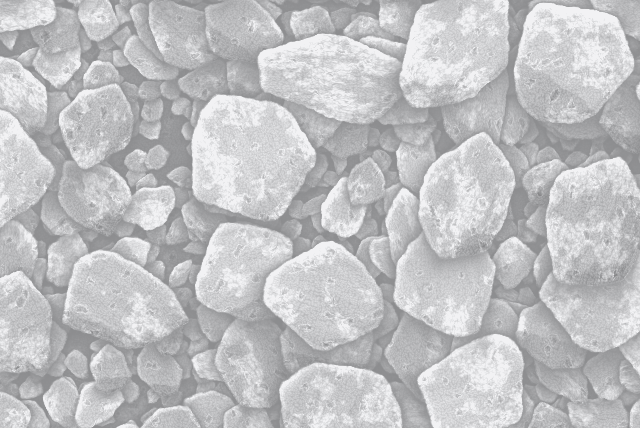
Reproduce this texture procedurally as a WebGL 1 fragment shader.

```glsl
precision highp float;
// A pile of pale slate rubble: angular stones in four layers, small ones below and large ones on top.
// Each stone is a rounded polygon with tilted faces, a bevel and a soft shadow;
// layered sines and cellular noise add strata, crust, pits and grain.
uniform vec2 u_resolution;

vec2 hash2(vec2 p) {
  return fract(sin(vec2(dot(p, vec2(127.1, 311.7)), dot(p, vec2(269.5, 183.3)))) * 43758.5);
}

// Layered sines, roughly -1 to 1
float waves(vec2 p) {
  float sum = 0.0, amp = 0.6;
  for (int i = 0; i < 5; i++) {
    p = mat2(0.8, 0.6, -0.6, 0.8) * p * 1.85 + 1.7;
    sum += amp * sin(p.x + 1.4 * sin(p.y * 1.2)) * sin(p.y + 1.3 * sin(p.x * 0.8));
    amp *= 0.62;
  }
  return sum;
}

// Cellular noise: distance to the nearest scattered point
float cells(vec2 p) {
  vec2 base = floor(p);
  float nearest = 4.0;
  for (int y = -1; y <= 1; y++)
    for (int x = -1; x <= 1; x++) {
      vec2 id = base + vec2(x, y);
      vec2 away = id + hash2(id) - p;
      nearest = min(nearest, dot(away, away));
    }
  return sqrt(nearest);
}

// Rounded polygon: xy is the outward direction, z is 1.0 on the outline
vec3 outline(vec2 q, vec2 id, float radius) {
  vec2 normal = vec2(0.0);
  float sum = 1e-12;
  for (int i = 0; i < 7; i++) {
    vec2 h = hash2(id + float(i) * 3.7);
    float angle = (float(i) + 0.75 * h.x) * 0.8976;
    vec2 dir = vec2(cos(angle), sin(angle));
    float reach = max(dot(q, dir) / (radius * (0.75 + 0.35 * h.y)), 0.0);
    float weight = pow(reach + 1e-4, 14.0);
    normal += dir * weight;
    sum += weight;
  }
  return vec3(normal / (length(normal) + 1e-12), pow(sum, 1.0 / 14.0));
}

// Paints one layer of stones over tone, light and texture position
void stoneLayer(vec2 p, float size, float chance, float seed,
                inout float tone, inout float light, inout vec2 grainPos) {
  float soft = 1.2 / u_resolution.y;
  vec2 base = floor(p / size);
  for (int y = -1; y <= 1; y++)
    for (int x = -1; x <= 1; x++) {
      vec2 cell = base + vec2(x, y);
      vec2 id = cell + seed * 17.3;
      vec2 a = hash2(id), b = hash2(id + 51.3), c = hash2(id + 93.7);
      if (c.x > chance) continue;
      vec2 v = p - (cell + 0.5 + (a - 0.5) * 0.55) * size;
      float turn = b.x * 6.283;
      mat2 spin = mat2(cos(turn), -sin(turn), sin(turn), cos(turn));
      float stretch = 1.0 + 0.38 * b.y * b.y;
      vec2 q = spin * v * vec2(1.0 / stretch, stretch);
      float radius = size * (0.45 + 0.12 * c.y);
      vec3 shape = outline(q, id, radius);
      vec2 normal = shape.xy * spin;
      float dist = (shape.z - 1.0) * radius;

      // Main face, a second face beyond a crease, and a bevelled rim
      float face = 0.725 + 0.11 * a.y;
      float tilt = -1.57 + (a.x - 0.5) * 4.4;
      vec2 slope = vec2(cos(tilt), sin(tilt));
      float crease = dot(v, slope) - radius * (0.3 + 0.35 * b.y) + 0.004 * sin(q.x * 90.0);
      face += smoothstep(-0.003, 0.003, crease) * (0.02 + 0.11 * slope.y);
      face += smoothstep(0.78, 0.97, shape.z) * (0.02 + 0.10 * dot(normal, vec2(-0.35, 0.93)));
      face += 0.05 * smoothstep(0.007, 0.001, abs(dist + 0.006));
      face += 0.12 * dot(v, vec2(-0.3, 0.9));

      float cover = smoothstep(soft, -soft, dist);
      float width = size * (0.095 - 0.05 * normal.y);
      float shadow = 0.78 * exp(-max(dist, 0.0) / width);
      tone = mix(tone, face, cover);
      light = mix(light * (1.0 - shadow), 1.0, cover);
      if (dist < 0.0) grainPos = q + a * 9.0;
    }
}

void main() {
  vec2 p = gl_FragCoord.xy / u_resolution.y;
  vec2 chipped = p + 0.005 * vec2(waves(p * 17.0), waves(p * 17.0 + 40.0));

  // Stones from the buried gravel up to the large slabs
  float tone = 0.68, light = 0.45;
  vec2 grainPos = p;
  stoneLayer(chipped, 0.055, 0.95, 1.0, tone, light, grainPos);
  light *= 0.85;
  stoneLayer(chipped + 0.03, 0.115, 0.80, 2.0, tone, light, grainPos);
  stoneLayer(chipped + 0.07, 0.185, 0.75, 3.0, tone, light, grainPos);
  stoneLayer(chipped + 0.11, 0.265, 0.68, 4.0, tone, light, grainPos);

  // Strata, pale crust, ringed pits and fine grain
  tone += 0.035 * waves(grainPos * vec2(8.0, 38.0));
  float crust = smoothstep(0.0, 0.5, waves(grainPos * 9.0) + 0.5 * waves(grainPos * 34.0));
  tone += crust * (0.19 - 0.16 * cells(grainPos * 95.0));
  float pit = cells(grainPos * 17.0 + 0.2 * waves(grainPos * 30.0));
  tone += 0.09 * smoothstep(0.05, 0.0, abs(pit - 0.16)) - 0.08 * smoothstep(0.13, 0.04, pit);
  tone += 0.13 * (0.45 - cells(grainPos * 210.0));

  float value = clamp(mix(0.55, tone, light), 0.53, 0.95);
  gl_FragColor = vec4(value - 0.002, value, value + 0.008, 1.0);
}
```
